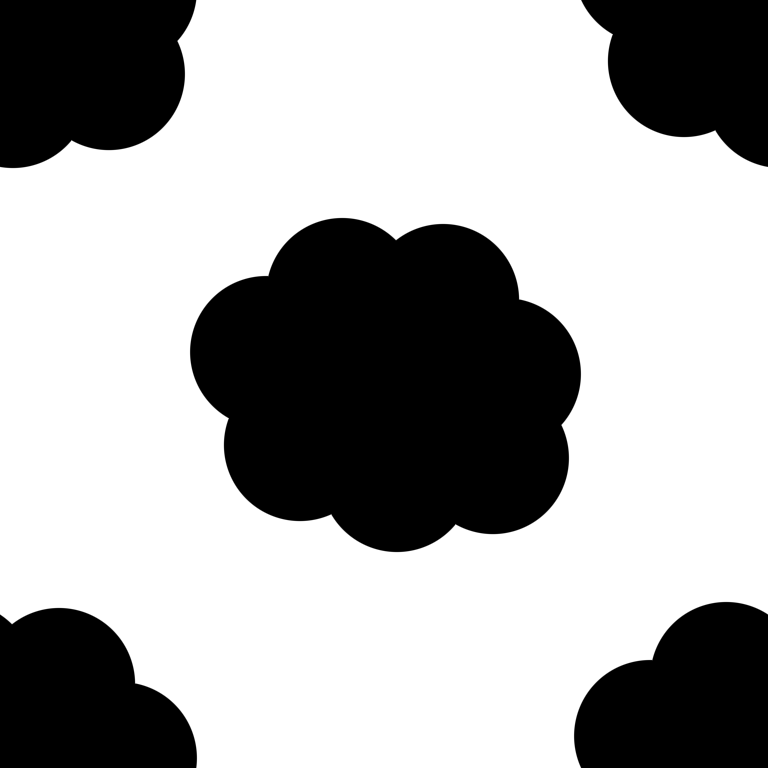
This pattern is drawn by a three.js fragment shader. Its source:

```glsl
// Black seven-lobed clouds on white, one at the tile centre and one shared by its corners.
#define REPEATS 1.0
#define LOBES 7
#define LOBE_RADIUS 0.099
#define CORE_RADIUS 0.12
#define EDGE_SOFTNESS 0.001
#define INK vec3(0.0)
#define PAPER vec3(1.0)

varying vec2 vUv;

const float TAU = 6.2831853;

// Lobe centre on a tilted oval ring, made irregular by small overtones
vec2 lobeCentre(float angle) {
  vec2 ring = vec2(0.0108, -0.0021)
            + vec2(0.1540, 0.0159) * cos(angle)
            + vec2(0.0398, -0.1270) * sin(angle);
  vec2 wobble = vec2(-0.0061, -0.0032) * cos(2.0 * angle)
              + vec2(-0.0006, -0.0009) * sin(2.0 * angle)
              + vec2(-0.0013, 0.0023) * cos(3.0 * angle)
              + vec2(0.0044, -0.0063) * sin(3.0 * angle);
  return ring + wobble;
}

// Signed distance to the union of a round core and its lobes
float cloudDistance(vec2 p) {
  float d = length(p) - CORE_RADIUS;
  for (int i = 0; i < LOBES; i++) {
    float angle = TAU * float(i) / float(LOBES);
    d = min(d, length(p - lobeCentre(angle)) - LOBE_RADIUS);
  }
  return d;
}

void main() {
  // Two interleaved square grids form the half-drop repeat
  vec2 p = vUv * REPEATS;
  float centreCloud = cloudDistance(fract(p) - 0.5);
  float cornerCloud = cloudDistance(fract(p + 0.5) - 0.5);
  float d = min(centreCloud, cornerCloud) / REPEATS;

  // Smoothed silhouette
  float paperMask = smoothstep(-EDGE_SOFTNESS, EDGE_SOFTNESS, d);
  gl_FragColor = vec4(mix(INK, PAPER, paperMask), 1.0);
}
```
